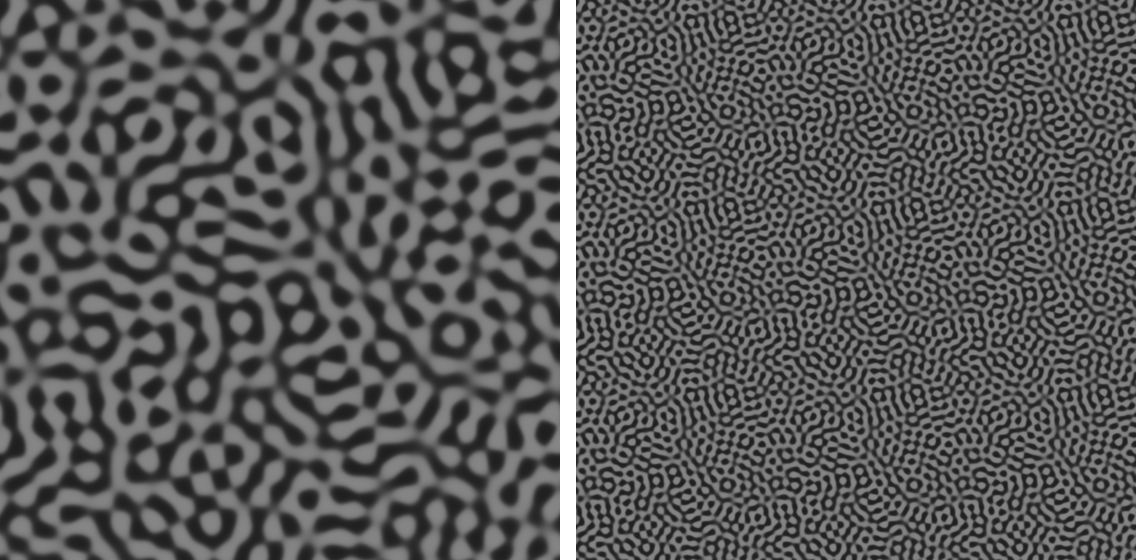
Left, the tile; right, the same tile 3 across and 3 down.
Reproduce this pattern procedurally as a Shadertoy shader.

```glsl
const float TAU = 6.2831853;
const int WAVES = 50;

float hash(float n) {
    return fract(sin(n * 12.9898 + 4.1) * 43758.55);
}

// Sum of plane waves of similar length in all directions.
// Whole-number frequencies make it wrap. Returns (height, scaled slope).
vec3 ringWaves(vec2 uv) {
    vec3 field = vec3(0.0);
    for (int i = 0; i < WAVES; i++) {
        float n = float(i);
        float angle = 0.5 * TAU * (n + 0.5) / float(WAVES);
        float radius = mix(18.4, 21.0, fract(n * 0.618));
        vec2 freq = round(radius * vec2(cos(angle), sin(angle)));
        float phase = TAU * (dot(freq, uv) + hash(n));
        field += vec3(cos(phase), -sin(phase) * freq / 19.7);
    }
    return field * sqrt(2.0 / float(WAVES));
}

void mainImage(out vec4 fragColor, in vec2 fragCoord) {
    vec2 uv = fragCoord / iResolution.xy;
    vec3 field = ringWaves(uv);

    // Even out the local amplitude so weak regions keep their contrast
    float ripple = field.x / sqrt(0.4 + 0.3 * dot(field, field));

    // Soft saturation: dark spots on a broad light network
    float grey = 0.32 + 0.21 * tanh(1.15 * (ripple + 0.13));
    fragColor = vec4(vec3(grey), 1.0);
}
```
